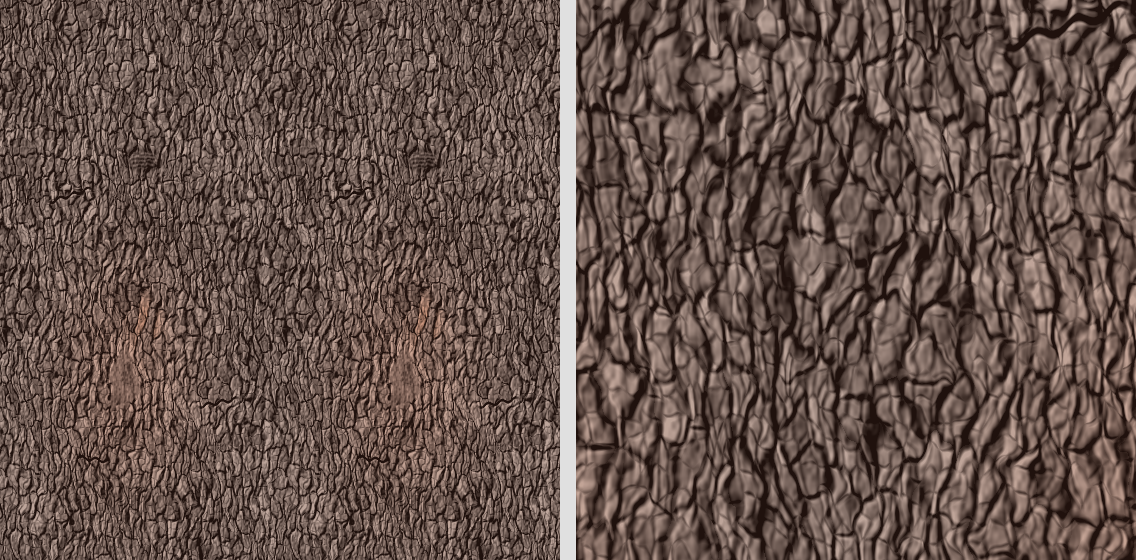
Left: the whole. Right: its middle third, enlarged.
Reproduce this texture procedurally as a three.js fragment shader.

```glsl
// Rugged tree bark: upright cracked plates with a knot and a bare patch, two repeats across and one down.
varying vec2 vUv;

const float TAU = 6.28319;
const vec2 REPEATS = vec2(2.0, 1.0);
const vec2 TILE = vec2(0.5, 1.0);        // tile size on the canvas
const vec2 KNOT = vec2(0.51, 0.714);     // positions inside the tile
const vec2 BARE = vec2(0.45, 0.32);
const vec2 EMBER = vec2(0.52, 0.42);

const vec3 CREVICE = vec3(0.12, 0.068, 0.052);
const vec3 PALE = vec3(0.71, 0.62, 0.58);
const vec3 ORANGE = vec3(0.68, 0.44, 0.32);

vec2 hash2(vec2 c) {
  return fract(sin(vec2(dot(c, vec2(127.1, 311.7)), dot(c, vec2(269.5, 183.3)))) * 43758.5);
}

// Value noise that wraps after count cells
float grain(vec2 t, vec2 count) {
  vec2 p = t * count, i = floor(p), f = fract(p);
  f = f * f * (3.0 - 2.0 * f);
  float a = hash2(mod(i, count)).x;
  float b = hash2(mod(i + vec2(1.0, 0.0), count)).x;
  float c = hash2(mod(i + vec2(0.0, 1.0), count)).x;
  float d = hash2(mod(i + 1.0, count)).x;
  return mix(mix(a, b, f.x), mix(c, d, f.x), f.y);
}

// Vector from f to the jittered centre of a neighbouring cell
vec2 toCentre(vec2 i, vec2 f, vec2 o, vec2 count) {
  return o + 0.08 + 0.84 * hash2(mod(i + o, count)) - f;
}

// Wrapping cellular noise: x = distance to the border in canvas units, y = cell id
vec2 cells(vec2 t, vec2 count) {
  vec2 p = t * count, i = floor(p), f = fract(p);
  vec2 nearest = vec2(9.0), home = vec2(0.0);
  for (int n = 0; n < 9; n++) {
    vec2 o = vec2(mod(float(n), 3.0), floor(float(n) / 3.0)) - 1.0;
    vec2 v = toCentre(i, f, o, count);
    if (dot(v, v) < dot(nearest, nearest)) { nearest = v; home = o; }
  }
  vec2 scale = count / TILE * vec2(1.0, 0.75);   // level borders come out thinner
  float border = 1.0;
  for (int n = 0; n < 9; n++) {
    vec2 o = vec2(mod(float(n), 3.0), floor(float(n) / 3.0)) - 1.0;
    vec2 v = toCentre(i, f, o, count);
    float span = length((v - nearest) * scale);
    if (span > 0.01) border = min(border, 0.5 * (dot(v, v) - dot(nearest, nearest)) / span);
  }
  return vec2(border, hash2(mod(i + home, count) + 7.0).y);
}

// Layered sines bend the fibres gently, fine noise frays them
vec2 wander(vec2 t) {
  float sway = 0.012 * sin(TAU * (3.0 * t.y + 2.0 * t.x))
             + 0.007 * sin(TAU * (7.0 * t.y - 3.0 * t.x) + 1.0)
             + 0.003 * sin(TAU * (17.0 * t.y + 8.0 * t.x) + 2.0);
  float frayX = grain(t, vec2(80.0, 90.0)) - 0.5;
  float frayY = grain(t + 0.31, vec2(70.0, 60.0)) - 0.5;
  return t + vec2(sway + 0.011 * frayX, 0.009 * frayY);
}

// Long slanting crack, 1 inside and 0 outside
float fissure(vec2 t, vec2 centre, float reach, float slope) {
  vec2 d = (t - centre) * TILE;
  float off = abs(d.y - slope * d.x - 0.003 * sin(d.x * 260.0));
  float taper = 1.0 - smoothstep(0.5 * reach, reach, abs(d.x));
  return taper * (1.0 - smoothstep(0.0008, 0.0035, off));
}

float bareMask(vec2 t) {
  vec2 d = (t - BARE) * TILE / vec2(0.034, 0.06);
  float ragged = grain(t, vec2(40.0, 36.0)) - 0.5;
  return 1.0 - smoothstep(0.7, 0.95, length(d) + 0.7 * ragged);
}

// x = height, y = plate id
vec2 relief(vec2 t) {
  vec2 k = (t - KNOT) * TILE;
  vec2 bent = wander(t) - 0.4 * (t - KNOT) * exp(-500.0 * dot(k, k));
  vec2 plate = cells(bent, vec2(32.0, 25.0));
  vec2 flake = cells(bent + 0.37, vec2(74.0, 66.0));
  float streak = grain(bent, vec2(100.0, 70.0));
  float speck = grain(t, vec2(180.0, 230.0));
  float patchy = grain(t, vec2(18.0, 20.0));
  float crack = 0.0015 + 0.0038 * patchy;
  float h = (0.3 + 0.16 * patchy) * smoothstep(-0.0004, crack + 0.001, plate.x)
          + 0.2 * smoothstep(-0.0003, 0.0024, flake.x) * (0.55 + 0.9 * flake.y)
          + 0.2 * streak + 0.2 * speck;
  h = mix(h, 0.46 + 0.14 * streak + 0.2 * speck, 0.8 * bareMask(t));

  // Knot: arched wrinkles in an oval with a dark rim
  float r = length(k * vec2(0.55, 1.0));
  float rim = (r - 0.019) / 0.004;
  float wrinkles = 0.42 + 0.1 * sin(900.0 * (k.y + 9.0 * k.x * k.x) + 5.0 * streak) + 0.25 * speck;
  h = mix(h, wrinkles, 0.75 * (1.0 - smoothstep(0.011, 0.019, r)));
  h -= 0.17 * exp(-rim * rim);

  float split = fissure(t, vec2(0.25, 0.651), 0.05, 0.33);
  split = max(split, fissure(t, vec2(0.78, 0.281), 0.045, 0.2));
  split = max(split, fissure(t, vec2(0.33, 0.18), 0.035, -0.12));
  return vec2(h * (1.0 - 0.75 * split), plate.y);
}

void main() {
  vec2 t = fract(vUv * REPEATS);
  vec2 surface = relief(t);
  float slope = surface.x - relief(t + vec2(-0.002, 0.0022) / TILE).x;   // lit from upper left

  // Broad tone drift, with a warm lighter zone around the bare patch
  float drift = 0.025 * sin(TAU * (t.x + 2.0 * t.y)) + 0.025 * sin(TAU * (2.0 * t.x - t.y) + 2.0);
  vec2 w = (t - BARE) * TILE / vec2(0.13, 0.22);
  float warm = exp(-dot(w, w));
  float tone = 0.46 + 1.3 * (surface.x - 0.6) + 0.55 * slope + 0.2 * (surface.y - 0.5);
  tone = clamp(tone + drift + 0.04 * warm, 0.0, 1.05);

  vec3 color = mix(CREVICE, PALE, tone);
  color *= mix(vec3(1.0), vec3(1.06, 0.98, 0.94), max(warm, bareMask(t)));

  // A few freshly exposed orange plates
  vec2 e = (t - EMBER) * TILE / vec2(0.025, 0.05);
  float fresh = exp(-dot(e, e)) * smoothstep(0.6, 0.75, surface.y);
  color = mix(color, ORANGE * (0.35 + tone), 0.5 * fresh);
  gl_FragColor = vec4(color, 1.0);
}
```
